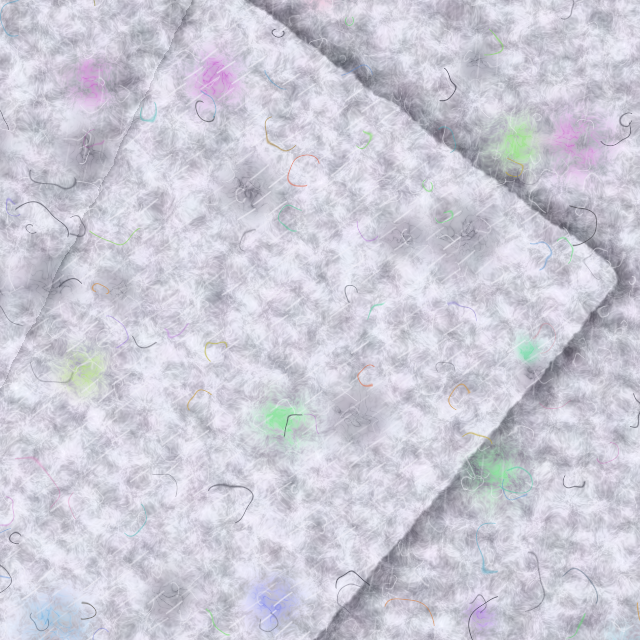
Write a WebGL 2 fragment shader that draws this texture.

```glsl
#version 300 es
precision highp float;
uniform vec2 u_resolution;
out vec4 fragColor;

#define BASE_LIGHT 0.825
#define FUZZ_CONTRAST 0.18
#define ROW_PITCH 0.030
#define STITCH_LENGTH 0.036
#define STITCH_TILT -0.2
#define THREAD_WIDTH 0.0011
#define HAIR_WIDTH 0.0007
#define FLAP_ANGLE 0.83
#define BACK_ANGLE 1.60
#define SHADOW_DEPTH 0.30
#define SHADOW_REACH 0.036
#define TAU 6.2831853

vec3 hash3(vec2 p) {
    vec3 q = fract(p.xyx * vec3(0.1031, 0.1030, 0.0973));
    q += dot(q, q.yxz + 33.33);
    return fract((q.xxy + q.yzz) * q.zyx);
}

mat2 turn(float a) {
    float c = cos(a), s = sin(a);
    return mat2(c, -s, s, c);
}

float cornerSlope(vec2 cell, vec2 toPoint) {
    float a = TAU * hash3(cell).x;
    return dot(vec2(cos(a), sin(a)), toPoint);
}

float gradientNoise(vec2 p) {
    vec2 i = floor(p), f = p - i, o = vec2(0.0, 1.0);
    vec2 w = f * f * f * (f * (f * 6.0 - 15.0) + 10.0);
    return mix(mix(cornerSlope(i, f), cornerSlope(i + o.yx, f - o.yx), w.x),
               mix(cornerSlope(i + o, f - o), cornerSlope(i + 1.0, f - 1.0), w.x), w.y);
}

vec2 drift(vec2 p) {
    return vec2(gradientNoise(p), gradientNoise(p + 31.7));
}

float fuzz(vec2 p) {
    float sum = 0.0, amp = 1.0;
    for (int i = 0; i < 5; i++) {
        sum += amp * gradientNoise(p);
        p = turn(0.6) * p * 2.0 + 17.3;
        amp *= 0.8;
    }
    return sum;
}

float stroke(float dist, float halfWidth) {
    float px = 1.0 / u_resolution.y;
    return 1.0 - smoothstep(halfWidth - px, halfWidth + px, dist);
}

// x: thread coverage, y: depth of the hollows pulled in by the stitches
vec2 stitching(vec2 uv, float angle) {
    vec2 q = turn(angle) * uv + 0.006 * drift(uv * 14.0);
    float y = q.y / ROW_PITCH, row = floor(y);
    float x = q.x / STITCH_LENGTH + 0.12 * row + 0.25 * hash3(vec2(row, 3.0)).x;
    vec3 rnd = hash3(vec2(floor(x), row));
    vec2 p = turn(STITCH_TILT) * ((fract(vec2(x, y)) - 0.5) * vec2(STITCH_LENGTH, ROW_PITCH));
    float past = abs(p.x) - 0.45 * STITCH_LENGTH;
    float thread = stroke(length(vec2(max(past, 0.0), p.y)), THREAD_WIDTH) * mix(0.2, 1.0, rnd.x);
    float dimple = exp(-dot(vec2(past, p.y), vec2(past, p.y)) / 0.000016);
    float band = 0.5 + 0.5 * cos(TAU * (q.x / STITCH_LENGTH + 0.12 * y));
    return vec2(thread, 0.6 * dimple + 0.5 * band);
}

// Distance to the nearest curled fibre, one arc per jittered cell
float fibre(vec2 uv, float scale, float seed, float density, out vec3 traits) {
    vec2 q = uv * scale + 0.22 * drift(uv * scale * 2.2 + seed), cell = floor(q);
    float nearest = 9.0;
    traits = vec3(0.0);
    for (int k = 0; k < 9; k++) {
        vec2 id = cell + vec2(k % 3 - 1, k / 3 - 1);
        vec3 place = hash3(id + seed), rnd = hash3(id + seed + 57.0);
        if (place.z > density) continue;
        vec2 p = turn(TAU * rnd.z) * (q - id - place.xy);
        p.x = abs(p.x);
        float radius = mix(0.12, 0.55, rnd.y), spread = mix(2.4, 0.5, rnd.y);
        vec2 end = vec2(sin(spread), cos(spread));
        float d = end.y * p.x > end.x * p.y ? length(p - end * radius) : abs(length(p) - radius);
        if (d < nearest) { nearest = d; traits = rnd; }
    }
    return nearest / scale;
}

vec3 dye(float hue, float vivid) {
    vec3 bright = 0.56 + 0.32 * cos(TAU * (hue + vec3(0.0, 0.33, 0.67)));
    return mix(vec3(0.22, 0.22, 0.27), bright, smoothstep(0.3, 0.5, vivid));
}

void main() {
    vec2 uv = gl_FragCoord.xy / u_resolution.y;

    // Folded flap: two crisp edges meeting in a rounded corner, one soft fold
    vec2 ragged = uv + 0.007 * drift(uv * 22.0) + 0.003 * drift(uv * 110.0);
    vec2 sides = vec2(dot(ragged, vec2(0.589, 0.808)) - 1.035,
                      dot(ragged, vec2(0.762, -0.648)) - 0.374);
    vec2 bent = sides + 0.03;
    float edge = length(max(bent, 0.0)) + min(max(bent.x, bent.y), 0.0) - 0.03;
    float fold = dot(ragged, vec2(-0.897, 0.441)) - 0.172;
    float flap = (1.0 - smoothstep(-0.002, 0.004, edge)) * (1.0 - smoothstep(-0.02, 0.02, fold));

    // Matted wool with fine strands
    vec2 warped = uv + 0.012 * drift(uv * 30.0);
    float grain = fuzz(warped * 19.0);
    float strands = pow(1.0 - abs(gradientNoise(warped * 75.0 + 9.0)), 12.0);
    float light = BASE_LIGHT + FUZZ_CONTRAST * grain + 0.05 * (strands - 0.3);
    light += 0.04 * gradientNoise(uv * 6.0) + 0.015 * flap;

    // Stitched rows
    vec2 back = stitching(uv, BACK_ANGLE + 0.15 * gradientNoise(uv * 1.5));
    vec2 seam = mix(back * vec2(0.45, 1.5), stitching(uv, FLAP_ANGLE), flap);
    light -= 0.065 * (seam.y - 0.3);

    // Shade beside the flap
    float shade = SHADOW_DEPTH * exp(-pow(max(edge, 0.0) / SHADOW_REACH, 2.0)) * step(fold, 0.0);
    shade += 0.08 * exp(-pow((fold - 0.015) / 0.035, 2.0)) * smoothstep(0.3, 0.8, uv.y);
    light -= shade * (1.0 - flap);
    light = min(light, 0.9 + 0.4 * max(light - 0.9, 0.0));
    vec3 color = vec3(light, light - 0.005, light + 0.043);
    color += 0.025 * vec3(drift(uv * 25.0 + 5.0), 0.0);

    // Dyed smudges
    vec2 tile = floor(uv * 6.0);
    for (int k = 0; k < 9; k++) {
        vec2 id = tile + vec2(k % 3 - 1, k / 3 - 1);
        vec3 place = hash3(id + 71.0), rnd = hash3(id + 133.0);
        vec2 p = (warped * 6.0 - id - place.xy) / mix(0.10, 0.26, rnd.z);
        float amount = exp(-dot(p, p)) * step(place.z, 0.6) * (0.25 + 0.5 * grain + 0.3 * strands);
        color = mix(color, dye(rnd.x, rnd.y), clamp(amount, 0.0, 0.6));
    }

    // White thread, pale hairs, then sparse dyed fibres
    vec3 traits;
    color = mix(color, vec3(0.95, 0.945, 0.975), 0.75 * seam.x);
    for (int k = 0; k < 2; k++) {
        float hair = stroke(fibre(uv, 19.0 + 8.0 * float(k), 11.0 + 40.0 * float(k), 0.6, traits), HAIR_WIDTH);
        color = mix(color, vec3(0.95, 0.945, 0.975), hair * mix(0.15, 0.7, traits.x));
    }
    for (int k = 0; k < 2; k++) {
        float strand = stroke(fibre(uv, 9.0 + 6.0 * float(k), 203.0 + 60.0 * float(k), 0.3, traits), HAIR_WIDTH);
        color = mix(color, dye(traits.x, fract(traits.z * 7.0)), strand * mix(0.25, 0.85, traits.x));
    }
    fragColor = vec4(clamp(color, 0.0, 1.0), 1.0);
}
```
